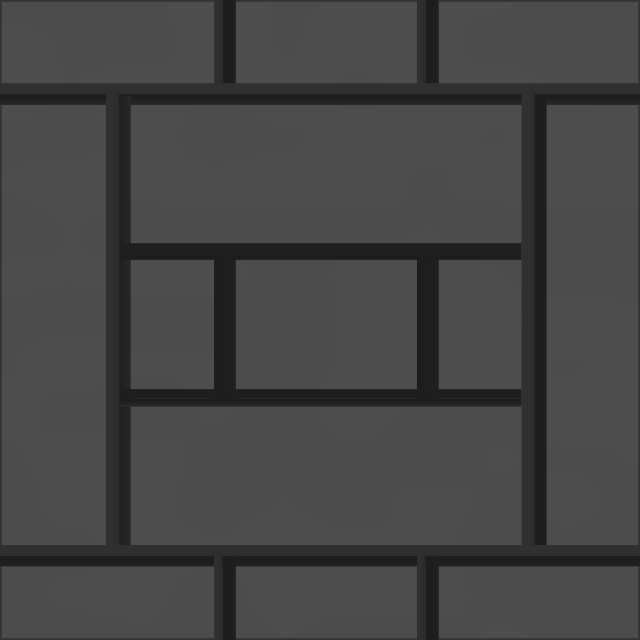
Reproduce this pattern procedurally as a Shadertoy shader.

```glsl
// Dark grey stone tile: a framed block of bricks with bevelled, shadowed grooves.
#define FACE 0.300
#define FLOOR 0.190
#define SHADE 0.112
#define SOFT_SHADE 0.165
#define RIM_TONE 0.200
#define RIM_WIDTH 0.0028
#define GRAIN 0.004
#define REPEATS 1.0

float hash(vec2 p) {
    return fract(sin(dot(p, vec2(127.1, 311.7))) * 43758.5453);
}

float noise(vec2 p) {
    vec2 i = floor(p), f = fract(p);
    f = f * f * (3.0 - 2.0 * f);
    return mix(mix(hash(i), hash(i + vec2(1, 0)), f.x),
               mix(hash(i + vec2(0, 1)), hash(i + vec2(1, 1)), f.x), f.y);
}

// Coverage of the interval lo..hi with an edge about one pixel wide
float span(float x, float lo, float hi, float aa) {
    return clamp((x - lo) / aa + 0.5, 0.0, 1.0) * clamp((hi - x) / aa + 0.5, 0.0, 1.0);
}

// Paint a strip whose tone runs from a to b across its width (x)
void strip(inout float tone, vec2 p, vec2 width, vec2 run, float a, float b, vec2 aa) {
    float t = clamp((p.x - width.x) / (width.y - width.x), 0.0, 1.0);
    float cover = span(p.x, width.x, width.y, aa.x) * span(p.y, run.x, run.y, aa.y);
    tone = mix(tone, mix(a, b, t * t), cover);
}

void mainImage(out vec4 fragColor, in vec2 fragCoord) {
    vec2 uv = fragCoord / iResolution.xy;
    vec2 aa = REPEATS / iResolution.xy;
    vec2 p = fract(vec2(uv.x, 1.0 - uv.y) * REPEATS);  // y runs downward
    vec2 q = p.yx, ab = aa.yx;                         // for horizontal grooves

    // Stone faces
    float tone = FACE + GRAIN * (noise(uv * vec2(9.0, 14.0)) - 0.5);

    // Shadowed side of the frame grooves
    strip(tone, q, vec2(0.147, 0.164), vec2(0, 1), SHADE, SOFT_SHADE, ab);
    strip(tone, q, vec2(0.868, 0.885), vec2(0, 1), SHADE, 0.135, ab);
    strip(tone, p, vec2(0.186, 0.2045), vec2(0.150, 0.852), 0.125, SOFT_SHADE, aa);
    strip(tone, p, vec2(0.834, 0.854), vec2(0.150, 0.852), SHADE, 0.118, aa);

    // Short vertical joints, in the outer rows and the middle row
    for (int i = 0; i < 2; i++) {
        float x = i == 0 ? 0.3345 : 0.6515;
        vec2 lit = vec2(x, x + 0.0135), dark = vec2(x + 0.0135, x + 0.034);
        for (int j = 0; j < 2; j++) {
            vec2 run = j == 0 ? vec2(-0.1, 0.135) : vec2(0.860, 1.1);
            strip(tone, p, lit, run, FLOOR, 0.155, aa);
            strip(tone, p, dark, run, SHADE, 0.125, aa);
        }
        strip(tone, p, vec2(x, x + 0.034), vec2(0.390, 0.625), SHADE, 0.128, aa);
    }

    // Horizontal joints around the middle row
    vec2 inner = vec2(0.188, 0.815);
    strip(tone, q, vec2(0.380, 0.406), inner, 0.122, SHADE, ab);
    strip(tone, q, vec2(0.608, 0.623), inner, 0.118, SHADE, ab);
    strip(tone, q, vec2(0.623, 0.6355), inner, SHADE, 0.180, ab);

    // Lit floors of the frame grooves
    for (int i = 0; i < 2; i++) {
        float x = i == 0 ? 0.1655 : 0.8150;
        float y = i == 0 ? 0.1300 : 0.8515;
        strip(tone, p, vec2(x, x + 0.0205), vec2(0.135, 0.865), FLOOR, 0.170, aa);
        strip(tone, q, vec2(y, y + 0.0175), vec2(0, 1), FLOOR, 0.175, ab);
    }

    // Thin rim of the tile
    vec2 edge = min(p, 1.0 - p);
    float rim = clamp((RIM_WIDTH - min(edge.x, edge.y)) / aa.y + 0.5, 0.0, 1.0);
    tone = mix(tone, min(tone, RIM_TONE), rim);

    fragColor = vec4(vec3(tone), 1.0);
}
```
